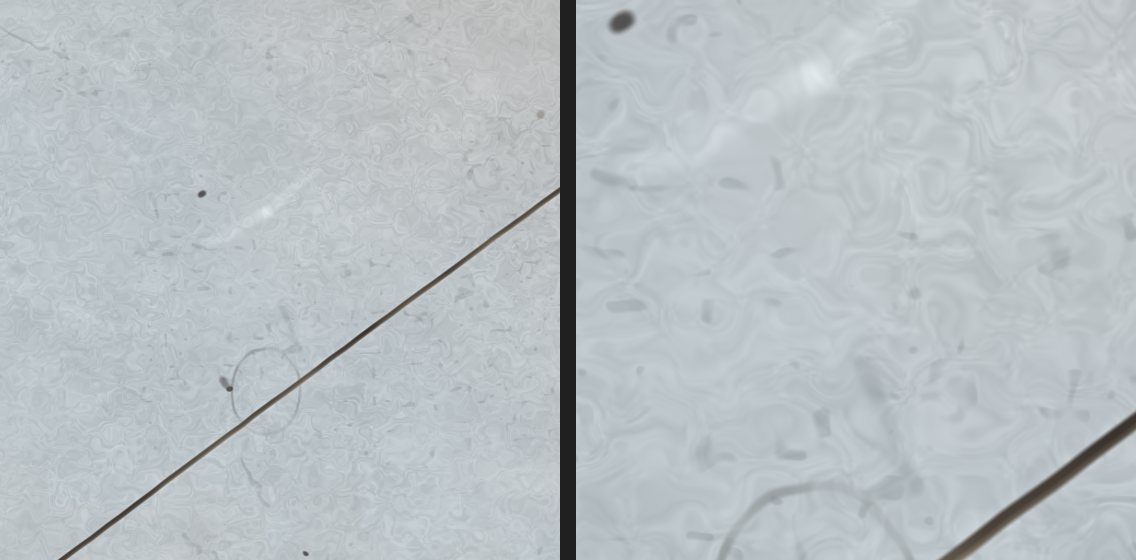
Left: the whole. Right: its middle third, enlarged.
Give the GLSL for this texture, as a three.js fragment shader.

```glsl
varying vec2 vUv;

float hash(vec2 p) {
  return fract(sin(dot(p, vec2(127.1, 311.7))) * 43758.5453);
}

float noise(vec2 p) {
  vec2 i = floor(p), f = fract(p);
  f = f * f * (3.0 - 2.0 * f);
  return mix(mix(hash(i), hash(i + vec2(1.0, 0.0)), f.x),
             mix(hash(i + vec2(0.0, 1.0)), hash(i + vec2(1.0, 1.0)), f.x), f.y);
}

float fbm(vec2 p) {
  float sum = 0.0, amp = 0.5;
  for (int i = 0; i < 5; i++) {
    sum += amp * noise(p);
    p = mat2(1.6, 1.2, -1.2, 1.6) * p + 7.3;
    amp *= 0.5;
  }
  return sum / 0.97;
}

// Soft stroke from a to b, fading to nothing outside its half width
float stroke(vec2 p, vec2 a, vec2 b, float width) {
  vec2 ab = b - a;
  float t = clamp(dot(p - a, ab) / dot(ab, ab), 0.0, 1.0);
  return 1.0 - smoothstep(0.2 * width, width, length(p - a - ab * t));
}

float spot(vec2 p, vec2 center, float radius) {
  return 1.0 - smoothstep(0.35 * radius, radius, length(p - center));
}

// Short curled fibres: noise bent by a second noise
float fibres(vec2 p) {
  vec2 bend = vec2(noise(p * 48.0), noise(p * 48.0 + 31.7)) - 0.5;
  vec2 q = p * vec2(85.0, 115.0) + bend * 5.0;
  float coarse = noise(q) - 0.5;
  float fine = noise(q * 1.9 + 13.1) - 0.5;
  return coarse * 0.65 + fine * 0.55;
}

void main() {
  vec2 p = vUv;
  vec2 wobble = vec2(noise(p * 45.0), noise(p * 45.0 + 19.0)) - 0.5;
  vec2 rough = p + wobble * 0.012;

  // Cool plaster with broad clouds, warmer towards the upper right
  float cloud = fbm(p * 4.0 + 2.7) - 0.5;
  float patches = fbm(p * 14.0 + 9.1) - 0.5;
  float warmth = smoothstep(0.7, 1.9, p.x * 0.8 + p.y + cloud * 0.5);
  warmth += 0.35 * smoothstep(0.05, 0.25, fbm(p * 3.0 + 21.0) - 0.5);
  vec3 color = mix(vec3(0.742, 0.777, 0.795), vec3(0.738, 0.744, 0.745), clamp(warmth, 0.0, 1.0));
  color += cloud * 0.05 + patches * 0.05;
  color += fibres(p) * 0.085 * (0.7 + 0.6 * noise(p * 9.0));

  // Sparse dark flecks
  float fleck = smoothstep(0.8, 0.95, noise(rough * vec2(75.0, 95.0) + 5.0));
  color -= fleck * smoothstep(0.45, 0.7, noise(p * 8.0 + 3.0)) * 0.07;

  // Pale smears
  float smear = stroke(rough, vec2(0.37, 0.565), vec2(0.47, 0.62), 0.014)
              + stroke(rough, vec2(0.47, 0.62), vec2(0.565, 0.695), 0.013)
              + 0.7 * stroke(rough, vec2(0.19, 0.81), vec2(0.25, 0.765), 0.012)
              + 0.7 * stroke(rough, vec2(0.20, 0.75), vec2(0.24, 0.72), 0.01);
  color += smear * 0.04 * (0.5 + noise(p * 40.0));

  // Faint scratches
  float scratch = stroke(rough, vec2(0.43, 0.18), vec2(0.475, 0.10), 0.006)
                + 0.7 * stroke(rough, vec2(0.50, 0.45), vec2(0.532, 0.375), 0.009)
                + 0.8 * stroke(rough, vec2(0.0, 0.948), vec2(0.08, 0.911), 0.005)
                + 0.7 * stroke(rough, vec2(0.33, 0.045), vec2(0.355, 0.015), 0.007)
                + 0.8 * stroke(rough, vec2(0.27, 0.65), vec2(0.285, 0.61), 0.007)
                + 0.8 * stroke(rough, vec2(0.345, 0.565), vec2(0.37, 0.56), 0.006);
  color -= scratch * 0.085 * (0.4 + noise(p * 60.0));

  // Broken ring stain
  vec2 r = p + wobble * 0.004 - vec2(0.475, 0.301);
  float angle = atan(r.y, r.x);
  float ringDist = abs(length(r / vec2(0.061, 0.077)) - 1.0) * 0.068;
  float ring = 1.0 - smoothstep(0.0008, 0.0045, ringDist);
  ring *= 0.35 + 0.65 * smoothstep(0.25, 0.65, noise(vec2(angle * 2.2 + 8.0, 4.0)));
  color = mix(color, vec3(0.50, 0.52, 0.52), ring * 0.55);

  // Dirt spots
  float dirt = spot(rough, vec2(0.358, 0.654), 0.009)
             + spot(rough, vec2(0.409, 0.306), 0.009)
             + spot(rough, vec2(0.544, 0.010), 0.008)
             + 0.55 * stroke(rough, vec2(0.397, 0.324), vec2(0.409, 0.308), 0.009);
  color = mix(color, vec3(0.27, 0.25, 0.25), min(dirt, 1.0) * 0.85);
  color = mix(color, vec3(0.55, 0.52, 0.45), spot(rough, vec2(0.964, 0.798), 0.012) * 0.6);

  // Diagonal joint with a pale rim and a brown lower edge
  vec2 along = normalize(vec2(0.889, 0.661));
  vec2 j = p - vec2(0.111, 0.0);
  float t = dot(j, along);
  float d = dot(j, vec2(-along.y, along.x)) - 0.0022 * sin(t * 2.84);
  d += (noise(vec2(t * 30.0, 2.0)) - 0.5) * 0.0012;
  float rim = 1.0 - smoothstep(0.004, 0.013, abs(d));
  color += rim * 0.025;
  float joint = 1.0 - smoothstep(0.0026, 0.0062, abs(d));
  float worn = noise(vec2(t * 22.0, 7.0));
  vec3 core = mix(vec3(0.19, 0.16, 0.14), vec3(0.36, 0.32, 0.27), worn);
  vec3 edge = mix(vec3(0.30, 0.26, 0.22), vec3(0.50, 0.46, 0.39), worn);
  vec3 jointColor = mix(edge, core, smoothstep(-0.0035, 0.0005, d));
  color = mix(color, jointColor, joint * 0.95);

  gl_FragColor = vec4(color, 1.0);
}
```
